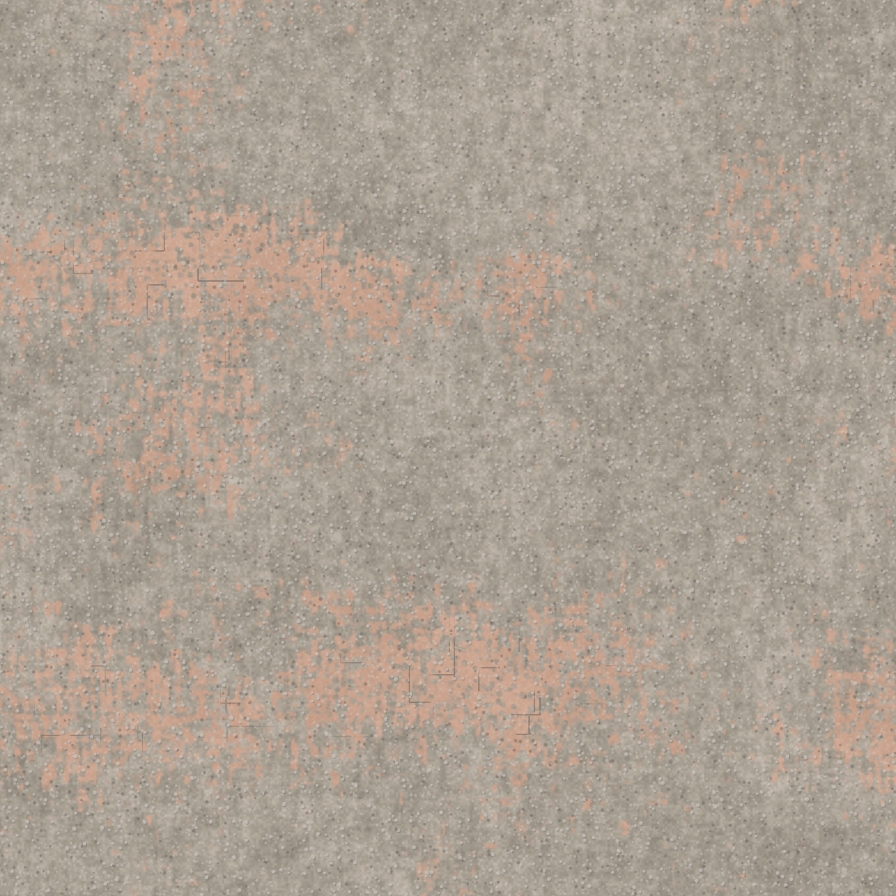
This texture is drawn by a Shadertoy shader. Its source:

```glsl
// Weathered salmon plaster under a gritty grey-beige crust with woven streaks and pebbles.

const vec3 CRUST_DARK  = vec3(0.515, 0.490, 0.440);
const vec3 CRUST_LIGHT = vec3(0.795, 0.750, 0.705);
const vec3 SALMON      = vec3(0.810, 0.645, 0.555);
const vec3 PEBBLE      = vec3(0.800, 0.785, 0.755);
const vec3 SOOT        = vec3(0.400, 0.375, 0.350);

vec2 hash2(vec2 p) {
    vec3 q = fract(p.xyx * vec3(0.1031, 0.1030, 0.0973));
    q += dot(q, q.yzx + 33.33);
    return fract((q.xx + q.yz) * q.zy);
}

float noise(vec2 p) {
    vec2 i = floor(p), f = fract(p);
    f = f * f * (3.0 - 2.0 * f);
    float low  = mix(hash2(i).x, hash2(i + vec2(1, 0)).x, f.x);
    float high = mix(hash2(i + vec2(0, 1)).x, hash2(i + vec2(1, 1)).x, f.x);
    return mix(low, high, f.y);
}

// Noise centred on zero
float signedNoise(vec2 p) { return noise(p) - 0.5; }

float layered(vec2 p) {
    float sum = 0.0, weight = 0.55;
    for (int i = 0; i < 4; i++) {
        sum += weight * signedNoise(p);
        p = p * 2.1 + 17.3;
        weight *= 0.6;
    }
    return sum;
}

float bump(float x, float centre, float width) {
    float d = (x - centre) / width;
    return exp(-d * d);
}

// Cellular noise: distance to the nearest grain and that grain's random value
vec2 cellular(vec2 p) {
    vec2 cell = floor(p), nearest = vec2(9.0, 0.0);
    for (int y = -1; y <= 1; y++)
    for (int x = -1; x <= 1; x++) {
        vec2 id = cell + vec2(x, y);
        float d = length(id + 0.15 + 0.7 * hash2(id) - p);
        if (d < nearest.x) nearest = vec2(d, hash2(id + 71.7).x);
    }
    return nearest;
}

// Round grains on the given share of the cells
float grains(vec2 uv, float scale, float share, float radius, float pixel) {
    vec2 c = cellular(uv * scale);
    float pick = c.y / share;
    float r = radius * (0.55 + 0.45 * pick);
    float soft = 0.8 * scale * pixel;
    return step(pick, 1.0) * (1.0 - smoothstep(r - soft, r + soft, c.x));
}

// Large-scale exposure of the plaster: two bands and two faint columns
float exposure(vec2 uv) {
    float sway = 0.02 * sin(uv.x * 9.0) + 0.012 * sin(uv.x * 23.0 + 1.0);
    float lower = bump(uv.y + sway, 0.22, 0.11) * (0.26 + 0.34 * bump(uv.x, 0.46, 0.25));
    float upper = 0.34 * bump(uv.y - sway, 0.69, 0.065);
    float columns = 0.20 * bump(uv.x, 0.19, 0.10) * smoothstep(0.38, 0.55, uv.y)
                  + 0.16 * bump(uv.x, 0.60, 0.035) * smoothstep(0.40, 0.60, uv.y);
    return 0.06 + lower + upper + columns + 0.62 * layered(uv * 6.0 + 4.0);
}

// Fine warp and weft that breaks up the crust
float weave(vec2 uv) {
    float threads = 0.30 * signedNoise(uv * vec2(210, 38)) + 0.22 * signedNoise(uv * vec2(34, 230));
    float blotches = 0.34 * signedNoise(uv * 125.0) + 0.22 * signedNoise(uv * vec2(150, 70) + 9.0);
    return threads + blotches;
}

// Right-angled hairline cracks, one corner per grid cell
float cracks(vec2 uv, float scale, float pixel) {
    vec2 p = uv * scale, id = floor(p);
    vec2 corner = 0.15 + 0.7 * hash2(id + 5.0);
    vec2 reach = 0.2 + 0.7 * hash2(id + 43.0);
    vec2 d = fract(p) - corner;
    vec2 side = sign(hash2(id + 87.0) - 0.5);
    vec2 along = d * side;
    vec2 inside = step(0.0, along) * step(along, reach);
    float width = scale * (0.0007 + 0.5 * pixel);
    vec2 stroke = 1.0 - smoothstep(0.3 * width, width, abs(d));
    return max(stroke.y * inside.x, stroke.x * inside.y);
}

void mainImage(out vec4 fragColor, in vec2 fragCoord) {
    vec2 uv = fragCoord / iResolution.y;
    float pixel = 1.0 / iResolution.y;
    float bare = exposure(uv);
    float grit = signedNoise(uv * 390.0) + 0.6 * signedNoise(uv * 230.0 + 31.0);

    // Mottled crust
    float tone = 0.5 + 0.34 * layered(uv * 7.0 + 50.0) + 0.30 * grit
               + 0.20 * signedNoise(uv * vec2(190, 45) + 3.0)
               + 0.12 * signedNoise(uv * vec2(40, 200) + 8.0)
               + 0.26 * signedNoise(uv * 85.0 + 12.0);
    vec3 color = mix(CRUST_DARK, CRUST_LIGHT, clamp(tone, 0.0, 1.0));

    // Plaster showing through, still dotted with crust
    float plaster = smoothstep(0.26, 0.50, bare + weave(uv));
    plaster *= 1.0 - 0.75 * grains(uv, 105.0, 0.5, 0.42, pixel);
    vec3 paint = SALMON + 0.035 * grit + 0.07 * layered(uv * 14.0);
    color = mix(color, paint, 0.88 * plaster);

    // Broken cracks inside the exposed areas
    float crack = max(cracks(uv, 9.0, pixel), cracks(uv + 0.37, 14.0, pixel));
    crack *= smoothstep(0.30, 0.48, bare) * smoothstep(0.25, 0.55, noise(uv * 55.0));
    color = mix(color, SOOT, 0.5 * crack);

    // Pebbles with small shadows, then dark specks
    vec2 shade = vec2(-0.0009, 0.0012);
    color = mix(color, SOOT, 0.30 * grains(uv + shade, 125.0, 0.16, 0.30, pixel));
    color = mix(color, PEBBLE, 0.70 * grains(uv, 125.0, 0.16, 0.28, pixel));
    color = mix(color, PEBBLE, 0.45 * grains(uv + 2.7, 210.0, 0.20, 0.36, pixel));
    color = mix(color, SOOT, 0.45 * grains(uv + 5.1, 170.0, 0.07, 0.34, pixel));
    fragColor = vec4(color, 1.0);
}
```
